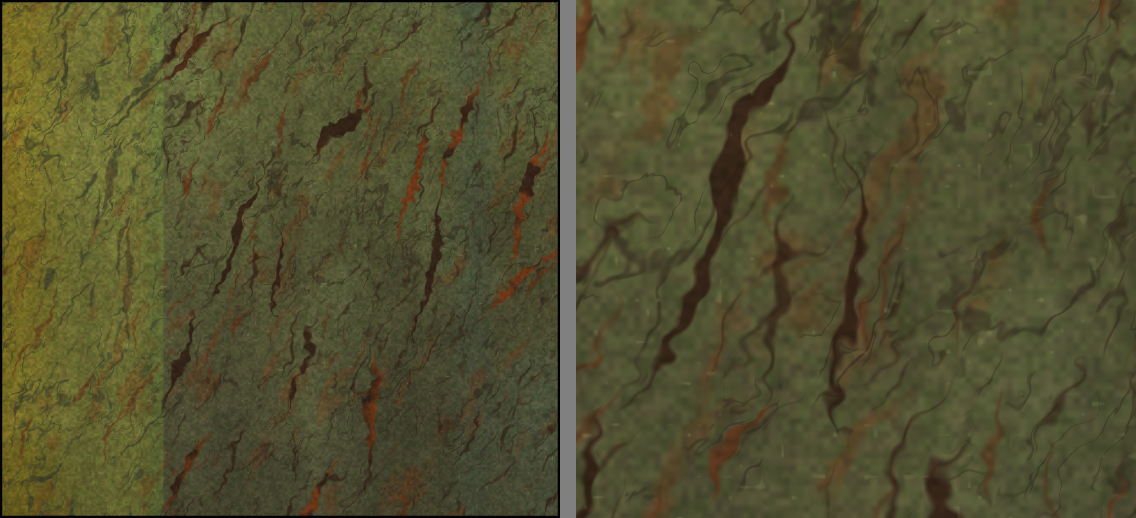
Left: the whole. Right: its middle third, enlarged.
Give the GLSL for this texture, as a WebGL 1 fragment shader.

```glsl
precision highp float;
// Weathered olive surface with vertical tonal bands, slanting rust streaks and fine dark cracks.
uniform vec2 u_resolution;

const vec3 YELLOW_EDGE = vec3(0.47, 0.42, 0.13);
const vec3 OLIVE_LEFT  = vec3(0.42, 0.425, 0.20);
const vec3 GREEN_BAND  = vec3(0.38, 0.44, 0.22);
const vec3 MOSS_TOP    = vec3(0.375, 0.39, 0.22);
const vec3 MOSS_BOTTOM = vec3(0.285, 0.285, 0.19);
const vec3 BLUE_BAND   = vec3(0.25, 0.30, 0.24);
const vec3 DARK_BROWN  = vec3(0.18, 0.105, 0.07);
const vec3 RUST        = vec3(0.44, 0.20, 0.08);
const vec3 BLUE_GREY   = vec3(0.20, 0.23, 0.17);
const vec3 FRAME       = vec3(0.015, 0.012, 0.01);
const float SEAM_X = 0.292;
const float FRAME_WIDTH = 0.0045;
const float SLANT = 1.08;
const float GRAIN = 0.38;

float hash(vec2 p) {
  vec3 q = fract(p.xyx * vec3(0.1031, 0.1030, 0.0973));
  q += dot(q, q.yzx + 33.33);
  return fract((q.x + q.y) * q.z);
}

float noise(vec2 p) {
  vec2 i = floor(p), f = fract(p);
  f = f * f * (3.0 - 2.0 * f);
  return mix(mix(hash(i), hash(i + vec2(1, 0)), f.x),
             mix(hash(i + vec2(0, 1)), hash(i + vec2(1, 1)), f.x), f.y);
}

float fbm(vec2 p) {
  float sum = 0.0, amp = 0.5;
  for (int i = 0; i < 4; i++) {
    sum += amp * noise(p);
    p = p * 2.03 + 17.3;
    amp *= 0.5;
  }
  return sum / 0.9375;
}

// Turns p so that x runs along the given angle
vec2 turn(vec2 p, float a) {
  float c = cos(a), s = sin(a);
  return vec2(c * p.x + s * p.y, c * p.y - s * p.x);
}

// Scattered tapering streaks: x = coverage, y = random tone of the streak
vec2 streaks(vec2 p, float size, float width, float density, float seed) {
  vec2 q = turn(p, SLANT) / size;
  vec2 cell = floor(q), best = vec2(0.0);
  float edge = 0.0026 / size;
  float ragged = 0.1 + 1.1 * noise(p * 36.0 + seed) + 0.7 * noise(p * 110.0 + seed);
  for (int j = -1; j <= 1; j++) {
    for (int i = -1; i <= 1; i++) {
      vec2 id = cell + vec2(i, j) + 50.0 + seed;
      vec2 jitter = vec2(hash(id), hash(id + 71.7));
      float tone = hash(id + 23.1);
      vec2 d = turn(q - cell - vec2(i, j) - jitter, (hash(id + 37.9) - 0.45) * 0.9);
      float t = d.x / mix(0.35, 0.95, hash(id + 91.3));
      float w = width * mix(0.3, 1.2, hash(id + 11.3)) * (1.0 - t * t) * ragged;
      float bend = 0.04 * sin(t * 3.0 + tone * 6.0);
      float m = 1.0 - smoothstep(-edge, edge, abs(d.y + bend) - w);
      m *= step(hash(id + 5.7), density);
      if (m > best.x) best = vec2(m, tone);
    }
  }
  return best;
}

// Short slanting hairlines, broken up along their length
float cracks(vec2 p, float scale, float seed) {
  vec2 q = turn(p, 0.95) * vec2(0.5, 1.35) * scale + seed;
  float ridge = abs(fbm(q) - 0.5);
  float breaks = 0.6 * noise(p * 15.0 + seed) + 0.4 * noise(p * 48.0 + seed);
  return (1.0 - smoothstep(0.004, 0.04, ridge)) * smoothstep(0.47, 0.64, breaks);
}

vec3 ground(vec2 uv, vec2 p) {
  float cloud = fbm(p * 5.0) - 0.5;
  float height = smoothstep(0.05, 1.0, uv.y + cloud * 0.7);
  vec3 left = mix(YELLOW_EDGE, OLIVE_LEFT, smoothstep(0.0, 0.17, uv.x + cloud * 0.06));
  left = mix(left, GREEN_BAND, 0.7 * smoothstep(0.255, 0.28, uv.x));
  left *= mix(0.88, 1.08, height);
  vec3 right = mix(MOSS_BOTTOM, MOSS_TOP, height) * mix(1.04, 0.95, uv.x);
  float blue = smoothstep(0.79, 0.84, uv.x) * (1.0 - smoothstep(0.85, 0.9, uv.x));
  blue = 0.4 * blue + 0.4 * smoothstep(0.5, 0.75, uv.x) * smoothstep(-0.05, 0.2, cloud);
  right = mix(right, BLUE_BAND, blue);
  vec3 col = mix(left, right, smoothstep(SEAM_X - 0.003, SEAM_X + 0.003, uv.x));
  return col * (1.0 + 0.07 * (noise(vec2(uv.x * 34.0, 3.0)) - 0.5) + 0.25 * cloud);
}

void main() {
  vec2 uv = gl_FragCoord.xy / u_resolution;
  vec2 p = gl_FragCoord.xy / u_resolution.y;
  vec2 warp = vec2(noise(p * 19.0), noise(p * 19.0 + 40.0)) - 0.5;
  vec2 fine = vec2(noise(p * 85.0), noise(p * 85.0 + 90.0)) - 0.5;
  vec2 q = p + 0.020 * warp + 0.011 * fine;
  float side = smoothstep(SEAM_X - 0.01, SEAM_X + 0.01, uv.x);
  vec3 dark = mix(BLUE_GREY, DARK_BROWN, 0.15 + 0.85 * side);
  vec3 col = ground(uv, p);

  // Faint rusty stains, then hairline cracks
  col = mix(col, RUST, 0.3 * smoothstep(0.6, 0.78, fbm(turn(q, SLANT) * vec2(12.0, 40.0))));
  float lines = max(cracks(q, 18.0, 3.0), 0.8 * cracks(q, 42.0, 61.0));
  col = mix(col, mix(BLUE_GREY, DARK_BROWN, 0.6 * side), 0.55 * lines);

  // Tiny flecks, medium streaks and a few long ones
  vec2 tiny = streaks(q, 0.034, 0.08, 0.33, 9.0);
  col = mix(col, mix(dark, RUST, 0.6 * step(0.75, tiny.y)), 0.5 * tiny.x);
  vec2 medium = streaks(q, 0.08, 0.06, 0.4, 47.0);
  col = mix(col, mix(dark, RUST, 0.75 * step(0.62, medium.y)), 0.65 * medium.x);
  vec2 large = streaks(q, 0.16, 0.055, 0.36, 31.0);
  float rusty = smoothstep(0.45, 0.7, large.y) * smoothstep(0.25, 0.65, noise(q * 30.0));
  vec3 streak = mix(dark, RUST, rusty * (0.4 + 0.6 * side));
  col = mix(col, streak, large.x * mix(0.55, 0.85, side));

  // Mottled grain, slight tint shifts and rare pale specks
  float grain = 0.6 * noise(p * 230.0) + 0.4 * noise(p * 105.0 + 8.0) - 0.5;
  float tint = noise(p * 140.0 + 33.0) - 0.5;
  col *= 1.0 + GRAIN * grain + tint * vec3(0.08, -0.03, 0.1);
  col += vec3(0.07, 0.08, 0.05) * smoothstep(0.9, 1.0, noise(p * 150.0 + 5.0));

  // Dark frame
  vec2 inset = min(p, vec2(u_resolution.x / u_resolution.y, 1.0) - p);
  float inside = smoothstep(FRAME_WIDTH - 0.001, FRAME_WIDTH + 0.001, min(inset.x, inset.y));
  gl_FragColor = vec4(mix(FRAME, col, inside), 1.0);
}
```
